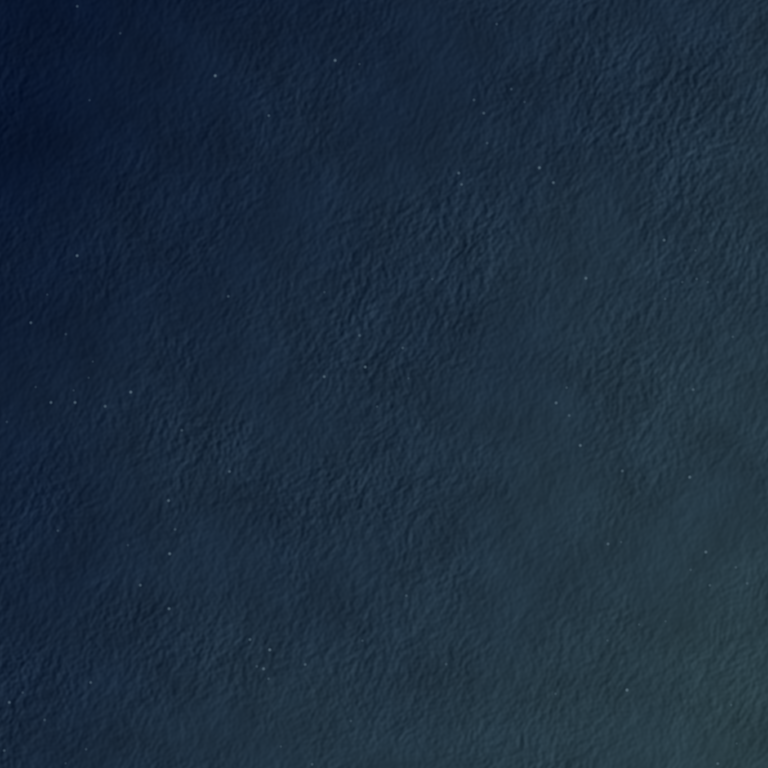
A Shadertoy shader for this texture:

```glsl
// Dark blue plaster wall: a diagonal colour wash from navy to slate teal,
// embossed with fine, broken, slanted grain that is rougher in patches,
// and dusted with a few clustered pale specks.

const vec3 NAVY  = vec3(0.036, 0.088, 0.183);
const vec3 STEEL = vec3(0.124, 0.189, 0.262);
const vec3 SLATE = vec3(0.170, 0.250, 0.280);
const vec3 SPECK_COLOR = vec3(0.42, 0.50, 0.55);

const vec2 GRAIN_DIR = vec2(0.50, 0.866);  // long axis of the grain
const float GRAIN_STRETCH = 0.70;          // below 1 lengthens the grain
const float GRAIN_SCALE = 82.0;
const float RELIEF_STRENGTH = 0.128;
const float LIGHT_STEP = 0.0015;
const float CLOUD_STRENGTH = 0.10;
const float MOTTLE_STRENGTH = 0.11;
const float SPECK_CELLS = 56.0;
const float SPECK_RADIUS = 0.0030;

vec2 hash2(vec2 cell) {
    vec3 h = fract(cell.xyx * vec3(0.1031, 0.1030, 0.0973));
    h += dot(h, h.yzx + 33.33);
    return fract((h.xx + h.yz) * h.zy);
}

float gradientDot(vec2 cell, vec2 offset) {
    float angle = 6.2832 * hash2(cell).x;
    return dot(vec2(cos(angle), sin(angle)), offset);
}

// Gradient noise, roughly -0.7 to 0.7
float noise(vec2 p) {
    vec2 i = floor(p), f = fract(p);
    vec2 u = f * f * f * (f * (f * 6.0 - 15.0) + 10.0);
    vec2 e = vec2(1.0, 0.0);
    float low = mix(gradientDot(i, f), gradientDot(i + e, f - e), u.x);
    float high = mix(gradientDot(i + e.yx, f - e.yx), gradientDot(i + 1.0, f - 1.0), u.x);
    return mix(low, high, u.y);
}

float fbm(vec2 p) {
    float sum = 0.0, amp = 1.0;
    for (int k = 0; k < 4; k++) {
        sum += amp * noise(p);
        p = mat2(0.8, 0.6, -0.6, 0.8) * p * 2.03 + 17.3;
        amp *= 0.5;
    }
    return sum;
}

// Plaster height: slanted grain, round pits and faint trowel ripples
float plasterHeight(vec2 p) {
    vec2 across = vec2(GRAIN_DIR.y, -GRAIN_DIR.x);
    vec2 q = vec2(dot(p, across), dot(p, GRAIN_DIR) * GRAIN_STRETCH);
    q += 0.008 * vec2(noise(p * 17.0 + 4.0), noise(p * 17.0 + 31.0));
    q *= GRAIN_SCALE;
    return 0.55 * noise(q * 0.36 + 3.1) + 0.52 * noise(q + 9.0)
         + 0.48 * noise(q * 1.75 + 41.0)
         + 0.26 * noise(p * GRAIN_SCALE * 2.1 + 73.0);
}

// Slope toward the light at upper left
float relief(vec2 p) {
    vec2 towardLight = LIGHT_STEP * vec2(-0.92, 0.39);
    return plasterHeight(p - towardLight) - plasterHeight(p + towardLight);
}

vec3 colorWash(vec2 uv, vec2 p) {
    float t = 0.56 * uv.x + 0.44 * (1.0 - uv.y);
    t += CLOUD_STRENGTH * fbm(p * 3.2 + 5.0);
    t -= 0.06 * (1.0 - smoothstep(0.0, 0.22, uv.x));
    t = clamp(t, 0.0, 1.0);
    return mix(mix(NAVY, STEEL, t), mix(STEEL, SLATE, t), t);
}

// Sparse soft dots, kept away from cell borders
float specks(vec2 p, float pixel) {
    vec2 cell = floor(p * SPECK_CELLS);
    vec2 center = (cell + 0.2 + 0.6 * hash2(cell + 7.0)) / SPECK_CELLS;
    vec2 pick = hash2(cell + 151.0);
    float cluster = smoothstep(0.05, 0.45, noise(center * 7.0 + 20.0));
    float present = step(pick.x, 0.008 + 0.16 * cluster);
    float radius = SPECK_RADIUS * mix(0.7, 1.0, pick.y);
    float dotShape = 1.0 - smoothstep(0.0, radius + 0.5 * pixel, length(p - center));
    return present * dotShape * mix(0.25, 0.75, pick.y * pick.y);
}

void mainImage(out vec4 fragColor, in vec2 fragCoord) {
    vec2 uv = fragCoord / iResolution.xy;
    vec2 p = fragCoord / iResolution.y;

    // Colour wash with uneven mottling
    vec3 color = colorWash(uv, p);
    color *= 1.0 + MOTTLE_STRENGTH * fbm(p * 13.0 + 60.0);

    // Relief, rougher in patches and along a diagonal band
    float band = exp(-12.0 * pow(uv.y - 0.12 - 0.85 * uv.x, 2.0));
    float patches = smoothstep(-0.5, 0.5, fbm(p * 5.0 + 12.0));
    float roughness = mix(0.45, 1.0, patches) * mix(0.8, 1.15, band);
    float lightLevel = mix(0.7, 1.0, smoothstep(0.03, 0.13, color.r));
    color += RELIEF_STRENGTH * roughness * lightLevel * relief(p) * vec3(0.92, 1.0, 1.04);

    // Pale dust
    color = mix(color, SPECK_COLOR, specks(p, 1.0 / iResolution.y));

    fragColor = vec4(clamp(color, 0.0, 1.0), 1.0);
}
```
